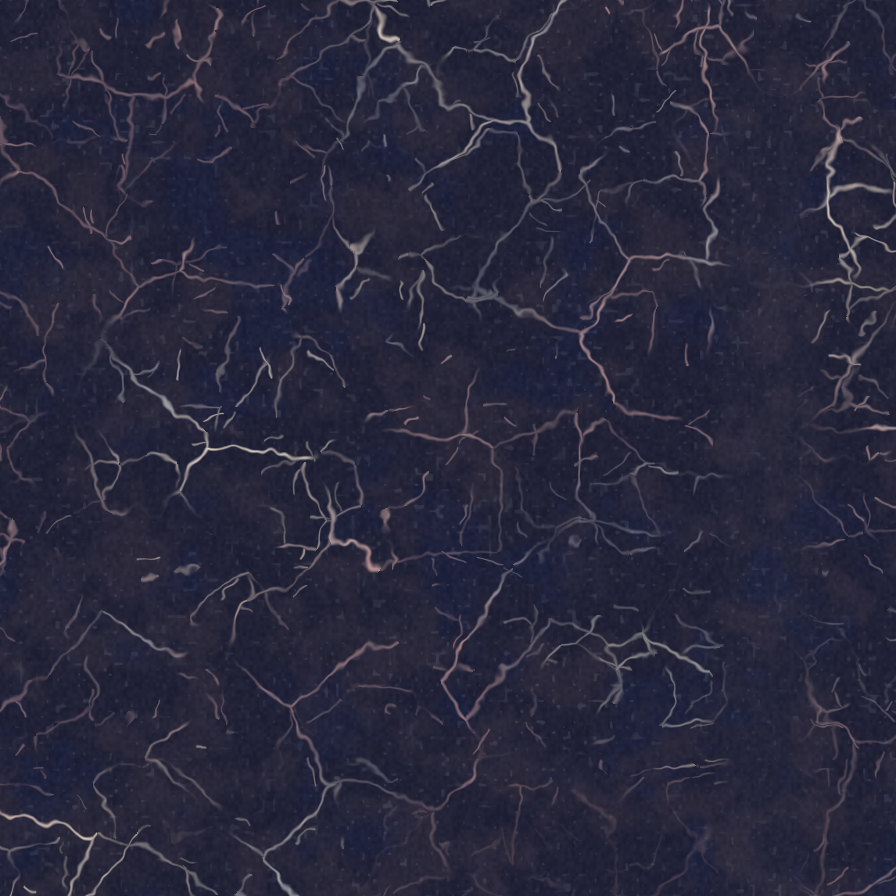
Write a three.js fragment shader that draws this texture.

```glsl
varying vec2 vUv;

const vec3 INK = vec3(0.128, 0.130, 0.212);
const vec3 PLUM = vec3(0.178, 0.164, 0.232);
const vec3 BLUE = vec3(0.112, 0.132, 0.248);
const vec3 CREAM = vec3(0.86, 0.81, 0.75);
const vec3 ROSE = vec3(0.76, 0.60, 0.60);
const vec3 ASH = vec3(0.58, 0.62, 0.66);

float hash(vec2 p) {
  vec3 q = fract(vec3(p.xyx) * 0.1031);
  q += dot(q, q.yzx + 33.33);
  return fract((q.x + q.y) * q.z);
}

vec2 hash2(vec2 p) {
  return vec2(hash(p + 17.3), hash(p + 71.9));
}

float noise(vec2 p) {
  vec2 i = floor(p), f = fract(p);
  f = f * f * (3.0 - 2.0 * f);
  float low = mix(hash(i), hash(i + vec2(1.0, 0.0)), f.x);
  float high = mix(hash(i + vec2(0.0, 1.0)), hash(i + 1.0), f.x);
  return mix(low, high, f.y);
}

float fbm(vec2 p) {
  return 0.55 * noise(p) + 0.3 * noise(p * 2.1 + 9.0) + 0.15 * noise(p * 4.3 + 21.0);
}

// Jagged displacement that roughens straight edges
vec2 wobble(vec2 p, float freq, float amount) {
  return amount * (vec2(noise(p * freq), noise(p * freq + 43.7)) - 0.5);
}

// Voronoi border: x = distance in canvas units, y = random value of that edge
vec2 cellEdge(vec2 uv, float scale, float seed) {
  vec2 p = uv * scale + seed, base = floor(p), f = fract(p);
  vec2 nearest = vec2(0.0), nearestId = vec2(0.0);
  float best = 9.0;
  for (int y = -1; y <= 1; y++)
  for (int x = -1; x <= 1; x++) {
    vec2 id = vec2(float(x), float(y));
    vec2 r = id + hash2(base + id) - f;
    if (dot(r, r) < best) { best = dot(r, r); nearest = r; nearestId = id; }
  }
  vec2 edge = vec2(9.0, 0.0);
  for (int y = -2; y <= 2; y++)
  for (int x = -2; x <= 2; x++) {
    vec2 id = nearestId + vec2(float(x), float(y));
    vec2 r = id + hash2(base + id) - f;
    vec2 gap = r - nearest;
    if (dot(gap, gap) > 0.0001) {
      float d = dot(0.5 * (nearest + r), normalize(gap));
      if (d < edge.x) edge = vec2(d, hash(2.0 * base + id + nearestId + 5.5));
    }
  }
  return vec2(edge.x / scale, edge.y);
}

float stroke(float d, float width) {
  return 1.0 - smoothstep(0.0, width, d);
}

// Crack network in which some edges are missing and others fade
float network(vec2 uv, float scale, float seed, float width, float missing) {
  vec2 edge = cellEdge(uv, scale, seed);
  float shown = smoothstep(missing, missing + 0.06, edge.y);
  float power = mix(0.45, 1.0, fract(edge.y * 7.3));
  float broken = smoothstep(0.26, 0.5, noise(uv * scale * 1.7 + seed));
  return stroke(abs(edge.x), width) * shown * power * broken;
}

// Short scattered hairline cracks
float flecks(vec2 uv, float scale, float chance, float width) {
  vec2 p = uv * scale, base = floor(p);
  float sum = 0.0;
  for (int y = -1; y <= 1; y++)
  for (int x = -1; x <= 1; x++) {
    vec2 id = base + vec2(float(x), float(y));
    float angle = 6.2832 * hash(id + 3.1), reach = mix(0.12, 0.5, hash(id + 8.7));
    vec2 dir = vec2(cos(angle), sin(angle)), r = p - id - hash2(id);
    float d = length(r - dir * clamp(dot(r, dir), -reach, reach)) / scale;
    sum = max(sum, stroke(d, width) * step(hash(id), chance) * mix(0.3, 0.8, hash(id + 5.0)));
  }
  return sum;
}

// Long vertical crack between two heights
float seam(vec2 uv, float x, float low, float high) {
  float span = smoothstep(low, low + 0.03, uv.y) * (1.0 - smoothstep(high - 0.03, high, uv.y));
  return stroke(abs(uv.x - x), 0.0034) * span * smoothstep(0.25, 0.5, noise(uv * 16.0));
}

void main() {
  vec2 uv = vUv;
  vec2 bent = uv + wobble(uv, 13.0, 0.035) + wobble(uv, 47.0, 0.013) + wobble(uv, 120.0, 0.005);

  // Quiet vertical band and lower patch, crowded top and right side
  float band = smoothstep(0.79, 0.82, uv.x) * (1.0 - smoothstep(0.88, 0.94, uv.x));
  band *= 1.0 - smoothstep(0.90, 0.95, uv.y);
  float patchy = smoothstep(0.32, 0.45, uv.x) * (1.0 - smoothstep(0.06, 0.18, uv.y));
  float calm = 1.0 - max(0.94 * band, 0.7 * patchy * (1.0 - smoothstep(0.82, 0.95, uv.x)));
  float crowd = max(smoothstep(0.78, 0.92, uv.y), smoothstep(0.88, 0.94, uv.x));

  // Cracks from coarse to fine
  float coarse = network(bent, 7.5, 3.0, 0.0038, 0.2);
  float fine = network(bent, 15.0, 31.0, 0.0031, mix(0.58, 0.38, crowd)) * 0.72;
  float hairs = flecks(bent, 27.0, mix(0.28, 0.45, crowd), 0.0026);
  float seams = max(seam(bent, 0.795, 0.42, 1.0), seam(bent, 0.938, 0.68, 0.96));
  float crack = max(max(coarse, max(fine, hairs)) * calm, 0.85 * seams);
  crack *= mix(0.6, 1.1, noise(uv * 85.0)) * mix(0.65, 1.1, noise(uv * 5.0 + 12.0));

  // Mottled dark ground with woven grain
  float grain = noise(uv * 250.0) - 0.5;
  float weave = noise(uv * vec2(330.0, 110.0) + 7.0) - 0.5;
  vec3 color = mix(INK, PLUM, smoothstep(0.42, 0.72, fbm(uv * 22.0)) * 0.8);
  color = mix(color, BLUE, smoothstep(0.52, 0.75, fbm(uv * 14.0 + 50.0)) * 0.6);
  color += 0.035 * grain + 0.018 * weave + 0.012 * band;

  // Faint dust specks
  float dust = smoothstep(0.78, 0.95, noise(uv * 170.0 + 90.0)) * fbm(uv * 9.0 + 4.0);
  color = mix(color, ASH, 0.22 * dust);

  // Tinted crack colour
  vec3 tint = mix(CREAM, ROSE, smoothstep(0.35, 0.65, noise(uv * 4.0 + 30.0)));
  tint = mix(tint, ASH, 0.7 * smoothstep(0.5, 0.8, noise(uv * 7.0 + 60.0)));
  color = mix(color, tint, clamp(crack, 0.0, 1.0));
  gl_FragColor = vec4(color, 1.0);
}
```
